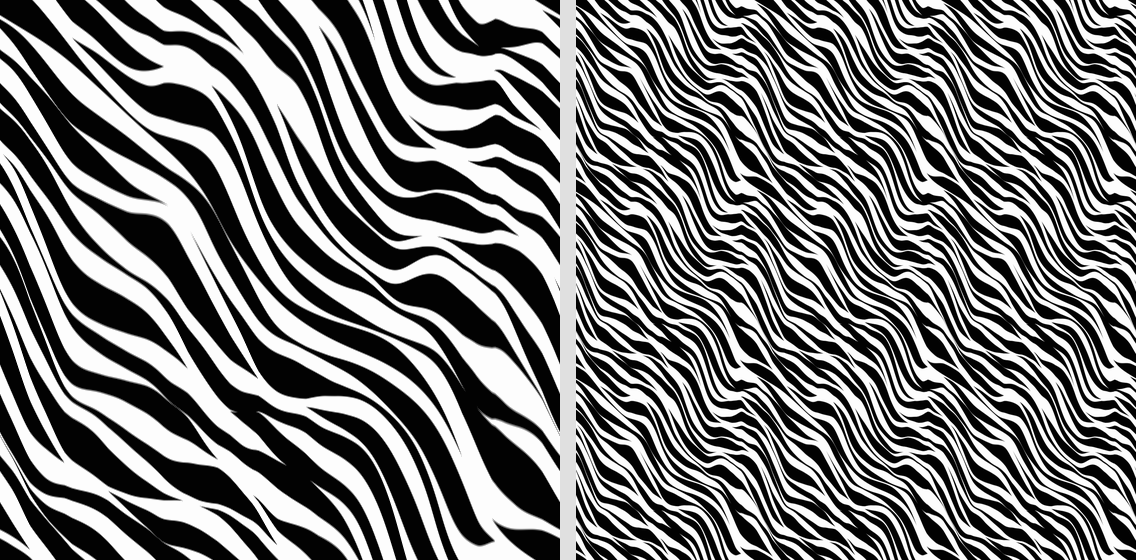
Left, the tile; right, the same tile 3 across and 3 down.
Reproduce this pattern procedurally as a WebGL 2 fragment shader.

```glsl
#version 300 es
precision highp float;
precision highp int;
// Zebra hide: black and white bands run diagonally and stack side by side.
// Each band's width swings along its length; where it falls to zero the band
// tapers to a point and its neighbours close in. Everything wraps, so it tiles.

uniform vec2 u_resolution;
out vec4 outColor;

const int   STRIPES       = 15;    // black bands across one tile
const float BLACK_WIDTH   = 0.92;  // mean relative widths
const float WHITE_WIDTH   = 0.93;
const float BLACK_SWING   = 1.2;   // how strongly widths vary along a band
const float WHITE_SWING   = 0.92;
const float PINCH         = 0.3;   // white left beside a vanished black band
const float PHASE_JITTER  = 0.35;
const float EVENNESS      = 0.75;  // 1 keeps the stripes evenly dense everywhere
const int   EVEN_SPAN     = 2;     // pairs on either side that share their space
const float BEND          = 0.042; // slow turn of the stripe direction
const float SIDE_BEND     = 0.018;
const float WOBBLE        = 0.02;  // small waves in the stripes
const float WOBBLE_CELLS  = 6.0;
const float EDGE_SOFTNESS = 1.1;
const vec3  BLACK = vec3(0.008);
const vec3  WHITE = vec3(0.992);
const float TAU   = 6.2831853;

// Integer hash to 0..1
float hash(uint a, uint b) {
    uint h = a * 1597334677u ^ (b + 17u) * 3812015801u;
    h = (h ^ (h >> 16)) * 2246822519u;
    h = (h ^ (h >> 13)) * 3266489917u;
    return float((h ^ (h >> 16)) >> 8) / 16777216.0;
}

float latticeValue(vec2 cell) {
    uvec2 c = uvec2(mod(cell, WOBBLE_CELLS));
    return hash(c.x + 101u, c.y + 57u);
}

// Smooth value noise in -0.5..0.5 that repeats once per tile
float wrappedNoise(vec2 p) {
    p *= WOBBLE_CELLS;
    vec2 cell = floor(p);
    vec2 f = p - cell;
    f = f * f * f * (f * (f * 6.0 - 15.0) + 10.0);
    float low  = mix(latticeValue(cell), latticeValue(cell + vec2(1, 0)), f.x);
    float high = mix(latticeValue(cell + vec2(0, 1)), latticeValue(cell + vec2(1, 1)), f.x);
    return mix(low, high, f.y) - 0.5;
}

// Periodic change of width along a band; staggered phases keep neighbours apart
float swing(int band, float along) {
    uint id = uint(band);
    float order = float(band) / float(2 * STRIPES);
    float slowPhase = order * 7.0 + PHASE_JITTER * hash(id, 1u);
    float mainPhase = order * 19.0 + PHASE_JITTER * hash(id, 2u);
    float finePhase = hash(id, 3u);
    return 0.45 * sin(TAU * (2.0 * along + slowPhase))
         + 0.50 * sin(TAU * (3.0 * along + mainPhase))
         + 0.16 * sin(TAU * (5.0 * along + finePhase));
}

// Room a black band leaves for the white beside it
float room(float rawBlack) {
    return mix(PINCH, 1.0, smoothstep(-0.25, 0.7, rawBlack));
}

int wrapIndex(int i) {
    return (i + STRIPES) % STRIPES;
}

void main() {
    vec2 p = gl_FragCoord.xy / u_resolution;
    float pixel = 1.0 / min(u_resolution.x, u_resolution.y);

    // Coordinates along and across the stripes
    float along = p.x;
    float across = p.x + p.y
                 + BEND * sin(TAU * (p.x - p.y + 0.3))
                 + SIDE_BEND * sin(TAU * (2.0 * p.x - p.y + 0.6))
                 + WOBBLE * wrappedNoise(p);

    // Raw black widths; negative means the band has ended
    float rawBlack[STRIPES];
    for (int i = 0; i < STRIPES; i++)
        rawBlack[i] = BLACK_WIDTH + BLACK_SWING * swing(2 * i, along);

    // Each pair holds the width of a black band and of the white one after it
    vec2 rawPairs[STRIPES];
    for (int i = 0; i < STRIPES; i++) {
        float rawWhite = WHITE_WIDTH + WHITE_SWING * swing(2 * i + 1, along);
        float space = 0.5 * (room(rawBlack[i]) + room(rawBlack[wrapIndex(i + 1)]));
        rawPairs[i] = max(vec2(rawBlack[i], rawWhite * space), 0.0);
    }

    // Share space among nearby pairs so that the bands do not drift far sideways
    vec2 pairs[STRIPES];
    float total = 0.0;
    for (int i = 0; i < STRIPES; i++) {
        float nearby = 0.0;
        for (int k = -EVEN_SPAN; k <= EVEN_SPAN; k++) {
            vec2 pair = rawPairs[wrapIndex(i + k)];
            nearby += pair.x + pair.y;
        }
        nearby /= float(2 * EVEN_SPAN + 1);
        pairs[i] = rawPairs[i] * pow(max(nearby, 0.1), -EVENNESS);
        total += pairs[i].x + pairs[i].y;
    }

    // Black coverage of a small window, with one spare pair on either side
    float position = fract(across) * total;
    float reach = EDGE_SOFTNESS * total * pixel;
    float start = -(pairs[STRIPES - 1].x + pairs[STRIPES - 1].y);
    float covered = 0.0;
    for (int i = -1; i <= STRIPES; i++) {
        vec2 widths = pairs[wrapIndex(i)];
        float from = max(start, position - reach);
        float to = min(start + widths.x, position + reach);
        covered += max(to - from, 0.0);
        start += widths.x + widths.y;
    }
    float ink = covered / (2.0 * reach);

    outColor = vec4(mix(WHITE, BLACK, ink), 1.0);
}
```
